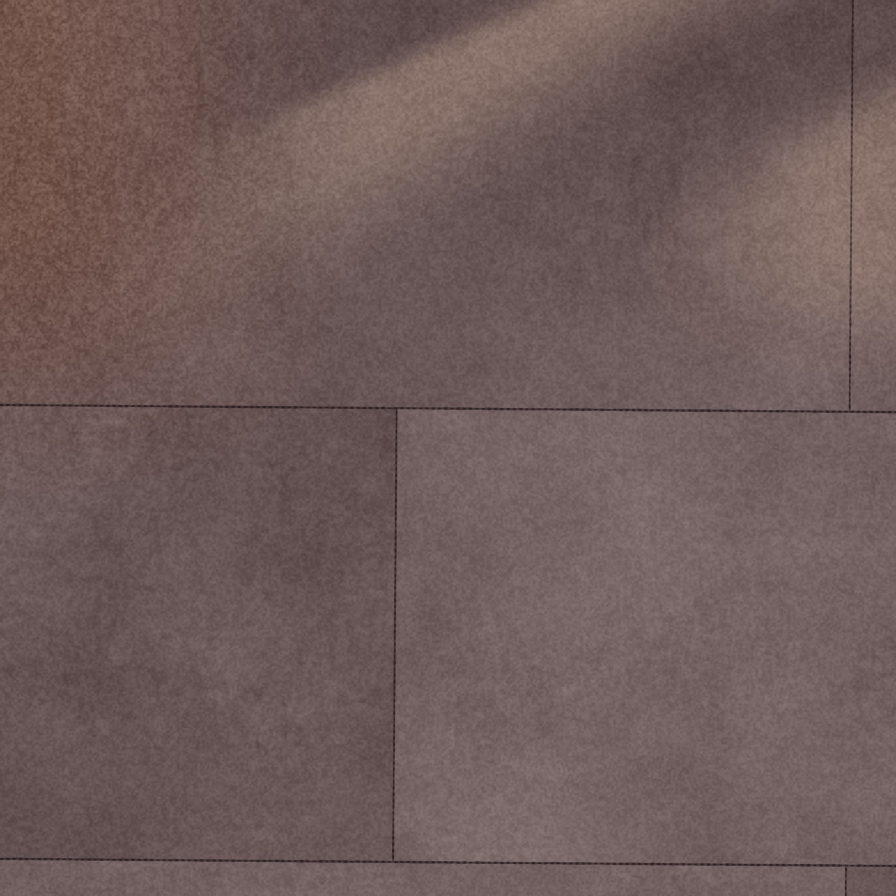
A WebGL 2 fragment shader for this texture:

```glsl
#version 300 es
precision highp float;
// Large mauve concrete slabs in a half-offset running bond with thin stippled joints.
// Layered cellular noise gives blotches, scuffs and grain; two soft wedges of light
// and a warm corner glow are laid over the slabs.
uniform vec2 u_resolution;
out vec4 fragColor;

// Layout, in canvas units
const vec2 SLAB_SIZE = vec2(1.011, 0.5065);
const vec2 BOND_ORIGIN = vec2(0.4384, 0.0415);
const float TILT = 0.008;
const float JOINT_HALF_WIDTH = 0.00125;
const float STIPPLE_FREQUENCY = 900.0;

// Colours
const vec3 DARK_STONE = vec3(0.355, 0.285, 0.288);
const vec3 PALE_STONE = vec3(0.468, 0.396, 0.396);
const vec3 WARM_GLOW = vec3(0.470, 0.335, 0.285);
const vec3 SUNLIGHT = vec3(0.585, 0.490, 0.445);
const vec3 JOINT_COLOR = vec3(0.15, 0.10, 0.11);

// Wear
const float BLOTCH_STRENGTH = 0.95;
const float SCUFF_STRENGTH = 0.26;
const float GRAIN_STRENGTH = 0.088;
const float SLAB_VARIATION = 0.27;

float hash(vec2 p) {
    vec3 q = fract(p.xyx * 0.1031);
    q += dot(q, q.yzx + 33.33);
    return fract((q.x + q.y) * q.z);
}

// Smooth cellular noise: random cell values blended by distance, about -0.5 to 0.5
float cellular(vec2 p) {
    vec2 cell = floor(p);
    float total = 0.0, weights = 0.0;
    for (int j = -1; j <= 1; j++) {
        for (int i = -1; i <= 1; i++) {
            vec2 id = cell + vec2(i, j);
            vec2 jitter = vec2(hash(id + 17.3), hash(id + 61.7)) - 0.5;
            vec2 offset = id + 0.5 + 0.7 * jitter - p;
            float weight = exp(-4.0 * dot(offset, offset));
            total += weight * hash(id);
            weights += weight;
        }
    }
    return total / weights - 0.5;
}

float blotches(vec2 p) {
    float sum = 0.0, gain = 0.5;
    mat2 turn = mat2(0.8, 0.6, -0.6, 0.8);
    p *= 4.5;
    for (int octave = 0; octave < 6; octave++) {
        sum += gain * cellular(p);
        p = turn * p * 2.1 + 11.0;
        gain *= 0.64;
    }
    return sum;
}

// Ragged horizontal and vertical trowel marks, pale and dark, gathered in patches
float scuffs(vec2 p) {
    vec2 q = p + 0.012 * vec2(cellular(p * 45.0), cellular(p * 45.0 + 9.0));
    float across = cellular(q * vec2(28.0, 130.0));
    float along = cellular(q * vec2(120.0, 28.0) + 40.0);
    float patchX = smoothstep(-0.1, 0.25, cellular(p * 7.0 + 5.0));
    float patchY = smoothstep(-0.1, 0.25, cellular(p * 6.0 + 23.0));
    float wornAway = smoothstep(-0.2, 0.2, cellular(q * 95.0));
    return 1.5 * (across * patchX + along * patchY) * wornAway;
}

// Light between two lines given as vec2(height at x = 0, slope)
float beam(vec2 p, vec2 upper, vec2 lower, vec2 softness) {
    float below = upper.x + upper.y * p.x - p.y;
    float above = p.y - lower.x - lower.y * p.x;
    return smoothstep(-softness.x, softness.x, below)
         * smoothstep(-softness.y, softness.y, above);
}

// Thin joint line, broken into fine dashes along its length
float jointMask(float dist, float along, float halfWidth, float pixel) {
    float line = 1.0 - smoothstep(halfWidth - 0.75 * pixel, halfWidth + 0.75 * pixel, dist);
    float stipple = 0.8 + 0.2 * sin(along * STIPPLE_FREQUENCY);
    return line * stipple;
}

void main() {
    vec2 p = gl_FragCoord.xy / u_resolution;
    float pixel = 1.0 / min(u_resolution.x, u_resolution.y);

    // Running bond: every other row shifts by half a slab
    vec2 bond = p + TILT * vec2(-p.y, p.x) - BOND_ORIGIN;
    float row = floor(bond.y / SLAB_SIZE.y);
    bond.x -= 0.5 * SLAB_SIZE.x * mod(row, 2.0);
    vec2 slab = vec2(floor(bond.x / SLAB_SIZE.x), row);
    vec2 edge = abs(bond - round(bond / SLAB_SIZE) * SLAB_SIZE);

    // Stone tone
    vec2 local = p + 3.7 * (slab + 4.0);
    float slabTone = cos(3.14159 * slab.x) * cos(1.96 * slab.y - 0.39);
    float wear = BLOTCH_STRENGTH * blotches(local) + SCUFF_STRENGTH * scuffs(local);
    float tone = 0.64 + SLAB_VARIATION * slabTone + wear;
    tone -= 0.42 * smoothstep(0.58, 0.95, p.y);
    vec3 color = mix(DARK_STONE, PALE_STONE, tone);

    // Warm corner and slanting light, both keeping some of the wear below
    float warmth = smoothstep(0.46, 0.0, p.x) * smoothstep(0.38, 0.78, p.y);
    color = mix(color, WARM_GLOW + 0.06 * wear, 0.75 * warmth);
    float light = 0.8 * beam(p, vec2(0.735, 0.44), vec2(0.528, 0.595), vec2(0.022, 0.085))
                * smoothstep(0.08, 0.5, p.x);
    light += 0.72 * beam(p, vec2(0.331, 0.578), vec2(0.69, -0.05), vec2(0.045, 0.085))
           * smoothstep(0.66, 0.95, p.x);
    color = mix(color, SUNLIGHT + 0.08 * wear, light);

    // Two scales of grain, strongest in the warm corner
    float grain = cellular(p * 390.0) + 0.45 * cellular(p * 190.0 + 7.0);
    color += GRAIN_STRENGTH * (0.75 + 0.5 * warmth + 0.15 * light) * grain;

    // Joints, softened where lit
    float width = JOINT_HALF_WIDTH * (1.0 + 0.5 * cellular(p * 190.0));
    float joint = max(jointMask(edge.y, p.x, width, pixel),
                      jointMask(edge.x, p.y, 0.85 * width, pixel));
    color = mix(color, JOINT_COLOR, joint * (0.9 - 0.3 * light));

    fragColor = vec4(color, 1.0);
}
```
